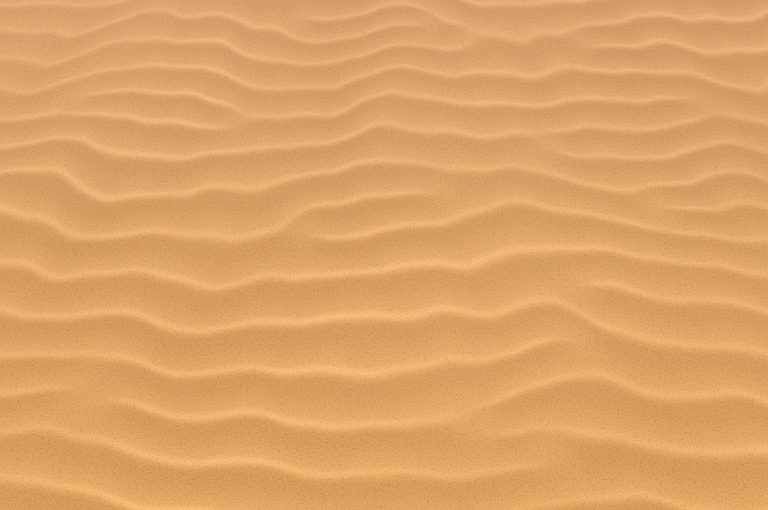
Give the GLSL for this texture, as a WebGL 1 fragment shader.

```glsl
precision highp float;
uniform vec2 u_resolution;

#define FAR_SPACING 0.048
#define SPACING_GROWTH 0.062
#define WAVINESS 0.52
#define FORK_COUNT 18
#define GRAIN_DENSITY 250.0
#define GRAIN_STRENGTH 0.085
#define TROUGH_FAR vec3(0.815, 0.595, 0.395)
#define TROUGH_NEAR vec3(0.825, 0.595, 0.335)
#define CREST_FAR vec3(0.940, 0.720, 0.505)
#define CREST_NEAR vec3(0.965, 0.735, 0.455)

const float TAU = 6.2831853;

vec2 hash2(vec2 p) {
  vec2 s = vec2(dot(p, vec2(127.1, 311.7)), dot(p, vec2(269.5, 183.3)));
  return fract(sin(s) * 43758.545);
}

// Layered, turned sines: slow and irregular, roughly -1 to 1
float undulation(vec2 p) {
  float sum = 0.0;
  float amplitude = 0.5;
  for (int i = 0; i < 5; i++) {
    sum += amplitude * sin(p.x + 1.4 * sin(p.y + 0.4 * p.x));
    p = mat2(0.94, 0.34, -0.34, 0.94) * p * 1.5 + vec2(1.7, 4.3);
    amplitude *= 0.6;
  }
  return sum;
}

// Cellular noise: distance to the nearest grain centre
float grainDistance(vec2 p) {
  vec2 cell = floor(p);
  float nearest = 2.0;
  for (int j = -1; j <= 1; j++) {
    for (int i = -1; i <= 1; i++) {
      vec2 neighbour = cell + vec2(float(i), float(j));
      nearest = min(nearest, length(neighbour + hash2(neighbour) - p));
    }
  }
  return nearest;
}

// Adds ridge forks; x is the phase shift, y fades the relief at each fork
vec2 ridgeForks(vec2 ground) {
  float shift = 0.0;
  float relief = 1.0;
  float turn = 1.0;
  for (int i = 0; i < FORK_COUNT; i++) {
    vec2 spot = hash2(vec2(float(i) + 3.0, 7.0));
    vec2 offset = ground - (spot - vec2(0.5, 0.0)) * vec2(22.0, 13.0);
    shift += turn * atan(offset.y, offset.x) / TAU;
    relief *= smoothstep(-0.15, 0.9, length(offset));
    turn = -turn;
  }
  return vec2(shift, relief);
}

// Lit slope falls off sharply past the crest, then climbs to the next one
float rippleLight(float phase, float crestStrength) {
  float t = fract(phase);
  float shade = smoothstep(0.0, 0.24, t) * (1.0 - 0.85 * smoothstep(0.3, 1.0, t));
  float lit = mix(0.58, 0.05, shade);
  lit -= 0.0795 * smoothstep(0.85, 1.0, t) * (1.0 - t);
  float crestDistance = min(t, 1.0 - t);
  float crest = exp(-pow(crestDistance / 0.085, 2.0));
  float climb = 0.0795 * smoothstep(0.8, 1.0, t);
  return lit + climb + 0.36 * crestStrength * crest;
}

void main() {
  vec2 uv = gl_FragCoord.xy / u_resolution.y;
  float nearness = 1.0 - uv.y;

  // Ground plane, measured in ripple spacings
  float spacing = FAR_SPACING + SPACING_GROWTH * nearness;
  float row = log(spacing / FAR_SPACING) / SPACING_GROWTH;
  float column = (uv.x - 0.5 * u_resolution.x / u_resolution.y) / spacing;
  vec2 ground = vec2(column, row);

  // Ripples
  vec2 forks = ridgeForks(ground);
  float wave = undulation(ground * vec2(0.5, 0.38));
  float phase = row + WAVINESS * wave + forks.x;
  float patches = undulation(ground * vec2(0.33, 0.5) + vec2(9.0, 3.0));
  float crestStrength = 0.75 + 0.4 * patches;
  float light = rippleLight(phase, crestStrength);
  float relief = forks.y * (0.9 + 0.15 * patches);
  light = mix(0.38, light, clamp(relief, 0.0, 1.0));
  light += 0.07 * undulation(ground * 0.3 + vec2(2.0, 8.0));

  // Pale haze at the far left
  float haze = smoothstep(0.6, 1.0, uv.y) * (1.0 - smoothstep(0.0, 0.9, uv.x));
  light = mix(light, 0.5, 0.4 * haze);

  // Sand colour and grain
  vec3 trough = mix(TROUGH_FAR, TROUGH_NEAR, nearness);
  vec3 crest = mix(CREST_FAR, CREST_NEAR, nearness);
  vec3 color = mix(trough, crest, light);
  float grain = grainDistance(uv * GRAIN_DENSITY) - 0.48;
  color -= grain * GRAIN_STRENGTH * mix(0.55, 1.0, nearness);
  gl_FragColor = vec4(color, 1.0);
}
```
